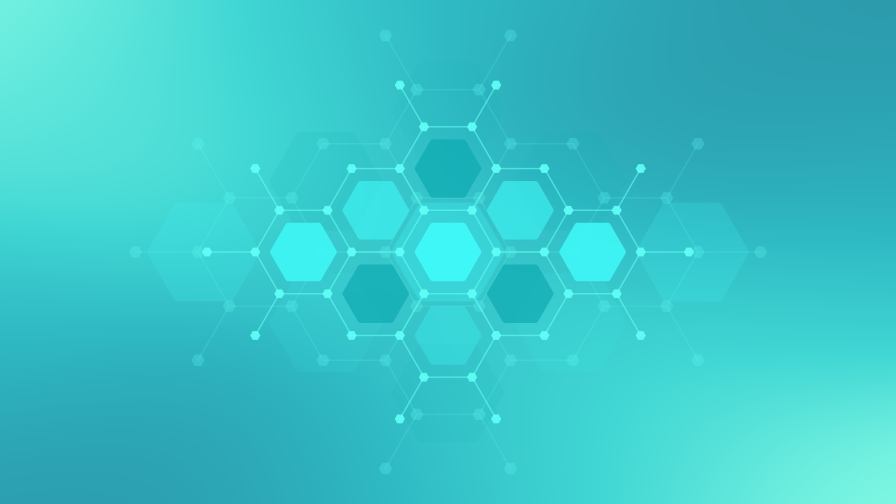
Reproduce this background procedurally as a Shadertoy shader.

```glsl
// A teal gradient behind a diamond of nine linked hexagons with glowing nodes.
// One folded honeycomb layout is drawn at three scales: crisp badges and links,
// a faint larger network, and large ghost hexagons. Lengths are canvas heights.

const float CELL_R    = 0.0956;  // circumradius of the main cells
const float NET_SCALE = 1.297;   // faint network relative to the main one
const float GHOST_SCALE = 1.69;  // ghost hexagons relative to the main ones
const float FILL_R    = 0.69;    // fill size inside a cell
const float ROUNDING  = 0.07;    // corner radius of a fill
const float NODE_R    = 0.105;   // node size, in cell radii
const float LINE_HALF = 0.0014;  // half width of the links
const float LIGHT_SPREAD = 0.17; // softness of the background pools
const float ROOT3 = 1.7320508;

const vec3 DEEP  = vec3(0.17, 0.60, 0.67);
const vec3 TEAL  = vec3(0.18, 0.72, 0.76);
const vec3 AQUA  = vec3(0.25, 0.84, 0.83);
const vec3 MINT  = vec3(0.50, 0.97, 0.89);
const vec3 GLOW  = vec3(0.25, 0.97, 0.97);
const vec3 SHADE = vec3(0.06, 0.67, 0.70);
const vec3 SPARK = vec3(0.38, 1.00, 0.97);

// Fill strength of centre, pole, diagonal and side cells; negative darkens.
const vec4 BADGE_UPPER = vec4(1.0, -0.75, 0.60, 0.88);
const vec4 BADGE_LOWER = vec4(1.0, 0.32, -0.72, 0.88);
const vec4 GHOST_UPPER = vec4(0.28, -0.08, -0.12, 0.17);
const vec4 GHOST_LOWER = vec4(0.28, -0.10, 0.08, 0.17);

// Background pools: position in the canvas, and brightness.
const int POOLS = 15;
const vec3 POOL[POOLS] = vec3[](
    vec3(0.00, 1.02, 1.04), vec3(0.25, 0.95, 0.66), vec3(0.50, 1.00, 0.31),
    vec3(0.80, 0.82, 0.06), vec3(1.00, 1.00, 0.00), vec3(0.08, 0.70, 0.78),
    vec3(0.50, 0.50, 0.50), vec3(1.00, 0.64, 0.18), vec3(0.00, 0.32, 0.42),
    vec3(0.95, 0.40, 0.62), vec3(0.00, 0.00, 0.06), vec3(0.17, 0.02, 0.00),
    vec3(0.45, 0.05, 0.38), vec3(0.70, 0.08, 0.74), vec3(1.02, 0.00, 1.06));

// Signed distance to a flat-topped hexagon of circumradius r.
float hexagon(vec2 p, float r) {
    vec2 slant = vec2(-0.5 * ROOT3, 0.5);
    p = abs(p);
    p -= 2.0 * min(dot(slant, p), 0.0) * slant;
    p -= vec2(clamp(p.x, -0.5 * r, 0.5 * r), 0.5 * ROOT3 * r);
    return length(p) * sign(p.y);
}

float segment(vec2 p, vec2 a, vec2 b) {
    vec2 ab = b - a;
    return length(p - a - ab * clamp(dot(p - a, ab) / dot(ab, ab), 0.0, 1.0));
}

float coverage(float d) {
    return clamp(0.5 - d * iResolution.y, 0.0, 1.0);
}

vec2 cellCentre(int col, int row) {
    return vec2(1.5 * float(col), 0.5 * ROOT3 * float(row));
}

// Blend of soft light pools, mapped through the teal ramp.
vec3 background(vec2 uv) {
    float sum = 0.0, total = 0.0;
    for (int i = 0; i < POOLS; i++) {
        vec2 d = (uv - POOL[i].xy) / LIGHT_SPREAD;
        float w = exp(-0.5 * dot(d, d));
        sum += w * POOL[i].z;
        total += w;
    }
    float t = sum / total;
    vec3 col = mix(DEEP, TEAL, clamp(t / 0.35, 0.0, 1.0));
    col = mix(col, AQUA, clamp((t - 0.35) / 0.30, 0.0, 1.0));
    return mix(col, MINT, clamp((t - 0.65) / 0.35, 0.0, 1.0));
}

// Rounded fills of the nine cells, folded into one quadrant.
vec3 paintFills(vec3 base, vec2 p, float r, vec4 upper, vec4 lower) {
    vec4 strengths = p.y > 0.0 ? upper : lower;
    vec2 q = abs(p) / r;
    for (int col = 0; col < 3; col++)
    for (int row = col & 1; row <= 2 - col; row += 2) {
        float s = strengths[col == 0 ? row / 2 : col + 1];
        float d = hexagon(q - cellCentre(col, row), FILL_R - ROUNDING) - ROUNDING;
        base = mix(base, s > 0.0 ? GLOW : SHADE, abs(s) * coverage(d * r));
    }
    return base;
}

// Cell outlines, spurs on the four tip cells, and a node at every joint.
vec3 paintNetwork(vec3 base, vec2 p, float r, float lineAlpha, float nodeAlpha) {
    vec2 q = abs(p) / r;
    float link = 1e3, node = 1e3;
    for (int col = 0; col < 3; col++)
    for (int row = col & 1; row <= 2 - col; row += 2) {
        vec2 c = cellCentre(col, row);
        link = min(link, abs(hexagon(q - c, 1.0)));
        bool isTip = col == 2 || row == 2;
        for (int k = 0; k < 6; k++) {
            float angle = float(k) * radians(60.0);
            vec2 dir = vec2(cos(angle), sin(angle));
            node = min(node, hexagon(q - c - dir, NODE_R));
            if (isTip && dot(dir, normalize(c)) > 0.4) {
                link = min(link, segment(q, c + dir, c + 2.0 * dir));
                node = min(node, hexagon(q - c - 2.0 * dir, NODE_R));
            }
        }
    }
    base = mix(base, SPARK, lineAlpha * coverage(link * r - LINE_HALF));
    return mix(base, SPARK, nodeAlpha * coverage(node * r));
}

void mainImage(out vec4 fragColor, in vec2 fragCoord) {
    vec2 p = (fragCoord - 0.5 * iResolution.xy) / iResolution.y;
    vec3 col = background(fragCoord / iResolution.xy);
    col = paintFills(col, p, CELL_R * GHOST_SCALE, GHOST_UPPER, GHOST_LOWER);
    col = paintNetwork(col, p, CELL_R * NET_SCALE, 0.16, 0.24);
    col = paintFills(col, p, CELL_R, BADGE_UPPER, BADGE_LOWER);
    col = paintNetwork(col, p, CELL_R, 0.60, 0.90);
    fragColor = vec4(col, 1.0);
}
```
